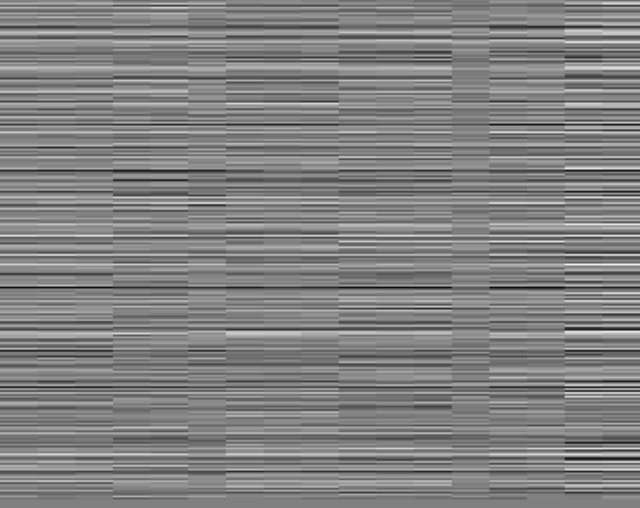
This texture is drawn by a Shadertoy shader. Its source:

```glsl
#define ROWS 260.0
#define COLUMNS 17.0
#define FOOTER 0.019
#define MID_GRAY 0.502
#define CONTRAST 0.162
#define ROW_WEIGHT 0.78
#define GROUP_WEIGHT 0.46
#define COLUMN_WEIGHT 0.2
#define UNDERSHOOT 0.32

float hash(vec2 p) {
    vec3 q = fract(p.xyx * vec3(0.1031, 0.1030, 0.0973));
    q += dot(q, q.yzx + 33.33);
    return fract((q.x + q.y) * q.z);
}

// Triangular noise with zero mean and unit deviation
float cellNoise(vec2 cell) {
    return 2.45 * (hash(cell + 11.7) + hash(cell + 173.3) - 1.0);
}

// Noise along the rows where light lines tend to sit beside dark ones
float lineNoise(float key, float row) {
    return cellNoise(vec2(key, row)) - UNDERSHOOT * cellNoise(vec2(key, row + 1.0));
}

// Some columns are quiet, the last two are strong
float columnContrast(float column, float quiet) {
    float strong = step(14.5, column);
    float drift = 0.12 * (hash(vec2(column, 7.0)) - 0.5);
    return 0.94 + 0.36 * strong - 0.2 * quiet + drift;
}

// One flat streak: layers shared by the row, column group and column
float streak(vec2 cell) {
    float column = clamp(cell.x, 0.0, COLUMNS - 1.0);
    float row = cell.y;
    if (row < 0.0) return MID_GRAY;

    float quiet = 1.0 - step(0.5, abs(mod(column, 7.0) - 5.0));
    float group = floor(column / 3.0) + 20.0 * quiet;
    float signal = ROW_WEIGHT * lineNoise(3.0, row)
                 + GROUP_WEIGHT * lineNoise(group + 40.0, row)
                 + COLUMN_WEIGHT * lineNoise(column + 90.0, row);

    // A few rows are stronger than the rest
    float rowStrength = 0.82 + 0.4 * pow(hash(vec2(211.0, row)), 3.0);
    float level = CONTRAST * signal * rowStrength * columnContrast(column, quiet);
    return clamp(MID_GRAY + level, 0.06, 0.94);
}

void mainImage(out vec4 fragColor, in vec2 fragCoord) {
    vec2 uv = fragCoord / iResolution.xy;
    float columnPos = uv.x * COLUMNS;
    float rowPos = (uv.y - FOOTER) * ROWS / (1.0 - FOOTER);

    // Crisp column edges, one pixel wide
    float edge = floor(columnPos + 0.5);
    float side = clamp((columnPos - edge) * iResolution.x / COLUMNS + 0.5, 0.0, 1.0);

    // Soft blend from row to row
    float row = floor(rowPos);
    float rise = rowPos - row;
    float left = mix(streak(vec2(edge - 1.0, row)), streak(vec2(edge - 1.0, row + 1.0)), rise);
    float right = mix(streak(vec2(edge, row)), streak(vec2(edge, row + 1.0)), rise);

    fragColor = vec4(vec3(mix(left, right, side)), 1.0);
}
```
